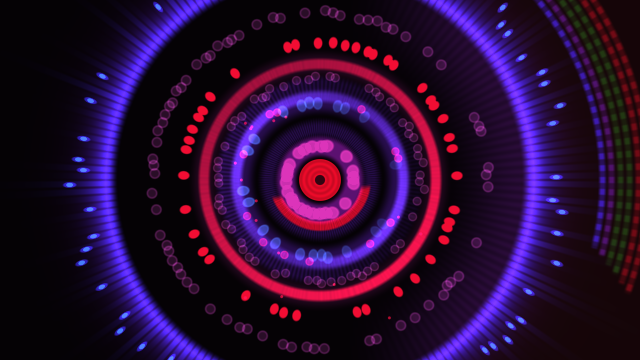
Reproduce this background procedurally as a Shadertoy shader.

```glsl
// A neon dial: concentric bands, bead rings and a burst of equaliser bars on black.
// Everything lives in polar form (turn, radius); bead rings repeat cells by angle
// with hashed jitter, and gradient noise gathers the beads into clusters.

#define TAU 6.2831853
#define BURST_RADIUS 0.58
#define BAR_COUNT 190.0
#define TIP_RADIUS 0.672
#define BLUE vec3(0.20, 0.15, 0.95)
#define VIOLET vec3(0.30, 0.10, 0.62)
#define RED vec3(0.95, 0.05, 0.20)
#define PINK vec3(0.92, 0.22, 0.76)
#define SKY vec3(0.25, 0.52, 1.00)

float hash(float n) {
    return fract(sin(n * 12.9898 + 4.137) * 43758.545);
}

// One-dimensional gradient noise, roughly -1 to 1
float gradientNoise(float x) {
    float i = floor(x), f = x - i;
    float u = f * f * f * (f * (f * 6.0 - 15.0) + 10.0);
    float left = (hash(i) * 2.0 - 1.0) * f;
    float right = (hash(i + 1.0) * 2.0 - 1.0) * (f - 1.0);
    return 2.0 * mix(left, right, u);
}

// Soft circular stripe
float band(float r, float radius, float halfWidth, float soft) {
    return 1.0 - smoothstep(halfWidth - soft, halfWidth + soft, abs(r - radius));
}

// Clustered beads on a circle; size is (along, across), rim hollows them out
float beads(float turn, float r, float radius, float count, vec2 size,
            float scatter, float density, float rim, float seed) {
    float t = turn * count, cell = floor(t), sum = 0.0;
    for (float k = -2.0; k <= 2.0; k++) {
        float id = mod(cell + k, count) + seed * 37.0;
        float shown = step(1.0 - density, hash(id + 0.3) + 0.7 * gradientNoise(id * 0.31));
        float along = (t - cell - k - 0.2 - 0.6 * hash(id + 0.7)) * TAU * radius / count;
        float across = r - radius - scatter * (hash(id + 0.5) * 2.0 - 1.0);
        float d = length(vec2(along, across) / size);
        float body = 1.0 - smoothstep(0.75, 1.15, d);
        sum += shown * body * mix(1.0, 0.3 + 0.7 * smoothstep(0.5, 0.9, d), rim);
    }
    return sum;
}

void mainImage(out vec4 fragColor, in vec2 fragCoord) {
    vec2 p = (fragCoord - 0.5 * iResolution.xy) / iResolution.y;
    float r = length(p);
    float angle = atan(p.y, p.x);
    float turn = fract(angle / TAU);
    float side = p.x / max(r, 0.001);
    float rightSide = smoothstep(0.1, 0.85, side);
    float ticks = 0.5 + 0.5 * cos(angle * 150.0);
    float streak = 0.5 + 0.5 * gradientNoise(turn * 240.0);

    // Dark ground with a violet wedge and a warm haze on the right
    vec3 col = vec3(0.018, 0.006, 0.018);
    float wedge = rightSide * smoothstep(0.33, 0.58, r);
    col += wedge * (1.0 - smoothstep(0.57, 0.63, r)) * vec3(0.15, 0.04, 0.21) * (0.75 + 0.25 * ticks);
    col += rightSide * smoothstep(0.58, 0.7, r) * vec3(0.065, 0.015, 0.012);

    // Equaliser burst: steady glow plus bars of hashed length
    float barCoord = turn * BAR_COUNT, barId = floor(barCoord);
    float barShape = 1.0 - smoothstep(0.2, 0.5, abs(fract(barCoord) - 0.5));
    float reach = 0.02 + 0.055 * pow(hash(barId + 9.0), 1.5);
    float outward = max(r - BURST_RADIUS - 0.015, 0.0);
    float opening = smoothstep(BURST_RADIUS - 0.02, BURST_RADIUS + 0.018, r);
    col += opening * BLUE * (0.65 * exp(-outward * 34.0) + 0.6 * barShape * exp(-outward / reach));
    col += opening * vec3(0.16, 0.02, 0.20) * exp(-outward * 18.0);
    float tips = beads(turn, r, TIP_RADIUS, 120.0, vec2(0.008, 0.019), 0.03, 0.42, 0.0, 1.0);
    float tipCores = beads(turn, r, TIP_RADIUS, 120.0, vec2(0.006, 0.010), 0.03, 0.42, 0.0, 1.0);
    col += tips * BLUE * 0.65 + tipCores * vec3(0.10, 0.38, 0.30);

    // Segmented outer arcs, each ending a little lower than the last
    float segments = 0.45 + 0.55 * smoothstep(0.2, 0.8, ticks);
    for (float i = 0.0; i < 6.0; i++) {
        float arcRadius = 0.785 + 0.025 * i;
        float extent = smoothstep(-0.25 - 0.022 * i, -0.23 - 0.022 * i, angle) * step(0.0, side);
        vec3 tint = i < 1.0 ? vec3(0.15, 0.08, 0.65) : i < 2.0 ? vec3(0.22, 0.05, 0.38)
                  : i < 4.0 ? vec3(0.05, 0.20, 0.04) : vec3(0.36, 0.02, 0.05);
        col += extent * tint * segments * band(r, arcRadius, 0.008, 0.006);
    }

    // Hollow pink beads, then solid red beads
    col += PINK * vec3(0.55, 0.75, 0.62) * 0.65
         * beads(turn, r, 0.465, 120.0, vec2(0.0155), 0.006, 0.46, 0.8, 2.0);
    col = mix(col, RED, min(1.0, beads(turn, r, 0.38, 74.0, vec2(0.0125, 0.0165), 0.003, 0.38, 0.0, 3.0)));

    // Red hoop with a violet halo
    float hoopLight = 0.62 - 0.18 * sin(angle - 0.6) + 0.12 * streak;
    col += vec3(0.14, 0.03, 0.12) * band(r, 0.322, 0.025, 0.022);
    col += RED * hoopLight * band(r, 0.322, 0.014, 0.006);

    // Faint hollow beads and ticked violet tracks
    col += vec3(0.30, 0.10, 0.26) * beads(turn, r, 0.284, 96.0, vec2(0.013), 0.008, 0.55, 0.8, 4.0);
    float leftLight = 0.65 - 0.35 * side;
    col += VIOLET * 0.55 * leftLight * (0.5 + 0.5 * ticks) * band(r, 0.264, 0.020, 0.012);

    // Blue-violet ring carrying sky and pink beads
    float ringLight = 0.75 + 0.25 * sin(angle * 2.0 + 2.5) + 0.2 * (streak - 0.5);
    col += vec3(0.32, 0.16, 0.78) * ringLight * band(r, 0.232, 0.014, 0.009);
    col += VIOLET * 0.45 * band(r, 0.218, 0.026, 0.018);
    col += SKY * 0.6 * leftLight * beads(turn, r, 0.212, 54.0, vec2(0.014, 0.018), 0.005, 0.42, 0.35, 5.0);
    col += RED * 0.65 * beads(turn, r, 0.228, 64.0, vec2(0.012), 0.006, 0.20, 0.5, 6.0);

    // Inner violet track and the red cradle below the centre
    col += VIOLET * 0.42 * (0.6 + 0.4 * ticks) * band(r, 0.143, 0.020, 0.014);
    float cradle = 1.0 - smoothstep(-0.045, -0.025, p.y - 0.12 * p.x);
    col = mix(col, RED * (0.7 + 0.2 * streak), cradle * band(r, 0.128, 0.013, 0.004));

    // Pink beads around the red core
    col += vec3(0.34, 0.06, 0.42) * band(r, 0.093, 0.025, 0.010);
    float pinkBeads = beads(turn, r, 0.095, 30.0, vec2(0.018), 0.003, 0.78, 0.2, 7.0);
    col = mix(col, PINK, 0.9 * min(1.0, pinkBeads));
    float core = 1.0 - smoothstep(0.056, 0.060, r);
    float groove = 0.92 + 0.08 * cos(r * 420.0);
    col = mix(col, vec3(0.93, 0.04, 0.16) * groove, core);
    col = mix(col, vec3(0.20, 0.02, 0.07), 1.0 - smoothstep(0.012, 0.016, r));

    // Stray sparks
    for (float i = 0.0; i < 16.0; i++) {
        float a = TAU * hash(i + 51.0);
        vec2 spark = (0.13 + 0.32 * hash(i + 83.0)) * vec2(cos(a), sin(a));
        col += RED * 0.7 * (1.0 - smoothstep(0.002, 0.006, length(p - spark)));
    }
    fragColor = vec4(clamp(col, 0.0, 1.0), 1.0);
}
```
